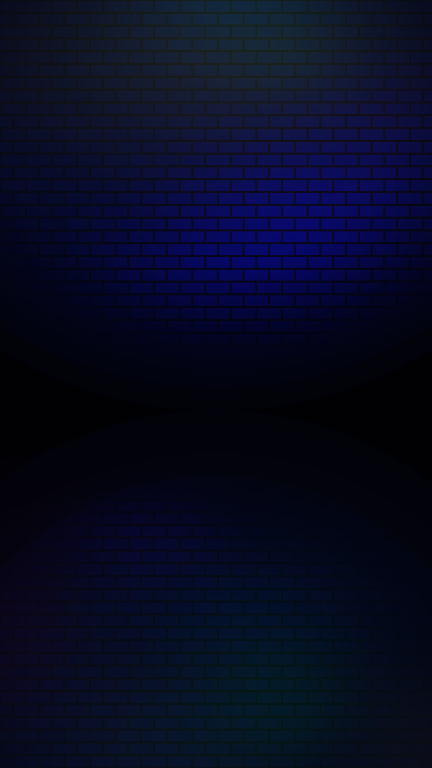
A Shadertoy shader for this background:

```glsl
// Dark brick wall lit by dim blue, teal and violet glows from above and below.

float hash(vec2 p) {
    return fract(sin(dot(p, vec2(127.1, 311.7))) * 43758.5453);
}

// Soft elliptical pool of light
float glow(vec2 p, vec2 centre, vec2 size) {
    vec2 d = (p - centre) / size;
    return exp(-dot(d, d));
}

// 1 inside the radius, 0 outside, with a narrow soft rim
float disc(float r, float radius) {
    return 1.0 - smoothstep(radius - 0.003, radius + 0.003, r);
}

vec3 upperLight(vec2 p) {
    float r = length(p - vec2(0.0, 1.0));
    float dome = 1.0 - smoothstep(0.32, 0.53, r);
    float low = 1.0 - 0.6 * smoothstep(0.72, 0.95, p.y);
    vec3 light = vec3(0.005, 0.016, 0.080) * dome * low;
    light += vec3(0.002, 0.002, 0.020) * (disc(r, 0.535) + disc(r, 0.508));
    light += vec3(0.004, 0.000, 0.190) * dome * glow(p, vec2(0.04, 0.640), vec2(0.19, 0.10));
    light += vec3(0.008, 0.000, 0.160) * glow(p, vec2(0.13, 0.745), vec2(0.17, 0.10));
    light += vec3(0.080, 0.092, 0.078) * glow(p, vec2(-0.01, 0.92), vec2(0.29, 0.15));
    light += vec3(0.000, 0.070, 0.080) * glow(p, vec2(0.03, 1.02), vec2(0.15, 0.10));
    light += vec3(0.005, 0.028, 0.000) * glow(p, vec2(0.10, 0.92), vec2(0.10, 0.06));
    light += vec3(0.010, 0.000, 0.045) * glow(p, vec2(0.22, 0.85), vec2(0.12, 0.09));
    return light;
}

vec3 lowerLight(vec2 p) {
    float r = length(p);
    float dome = 1.0 - smoothstep(0.20, 0.46, r);
    vec3 light = vec3(0.003, 0.018, 0.042) * dome;
    light += vec3(0.002, 0.003, 0.021) * (disc(r, 0.466) + disc(r, 0.381));
    light += vec3(0.000, 0.060, 0.030) * glow(p, vec2(0.08, 0.09), vec2(0.11, 0.10));
    light += vec3(0.018, 0.042, 0.050) * glow(p, vec2(-0.08, 0.03), vec2(0.16, 0.14));
    light += vec3(0.000, 0.018, 0.045) * glow(p, vec2(0.02, 0.22), vec2(0.17, 0.08));
    light += vec3(0.030, 0.000, 0.025) * glow(p, vec2(-0.26, 0.17), vec2(0.12, 0.14));
    light += vec3(0.014, 0.000, 0.065) * glow(p, vec2(-0.09, 0.30), vec2(0.10, 0.06));
    light += vec3(0.030, 0.022, 0.008) * glow(p, vec2(0.26, 0.02), vec2(0.08, 0.10));
    return light;
}

void mainImage(out vec4 fragColor, in vec2 fragCoord) {
    // Height is one unit, x is centred
    vec2 p = vec2(fragCoord.x - 0.5 * iResolution.x, fragCoord.y) / iResolution.y;
    vec3 color = vec3(0.004, 0.005, 0.016) + upperLight(p) + lowerLight(p);

    // Running bond: sixty courses, each brick twice as wide as tall
    vec2 wall = vec2((p.x - 0.0026) * 30.0, p.y * 60.0);
    float course = floor(wall.y);
    wall.x += 0.5 * mod(course, 2.0);
    vec2 f = fract(wall);
    vec2 edge = min(f, 1.0 - f) * vec2(2.0, 1.0);
    float aa = 60.0 / iResolution.y;
    vec2 joint = 1.0 - smoothstep(vec2(0.085 - 0.5 * aa), vec2(0.085 + 0.5 * aa), edge);
    float mortar = max(joint.x * 0.85, joint.y);

    // Joints lose blue and warm slightly, and vanish in the darkest parts
    float blueness = smoothstep(0.08, 0.22, color.b - color.g);
    float visible = smoothstep(0.06, 0.15, color.b);
    float shade = 1.07 + 0.04 * (hash(floor(wall)) - 0.5);
    vec3 jointTint = mix(vec3(1.10, 0.88, 0.55), vec3(1.2, 0.8, 0.36), blueness);
    color *= mix(vec3(1.0), mix(vec3(1.0, 1.0, shade), jointTint, mortar), visible);

    fragColor = vec4(color, 1.0);
}
```
